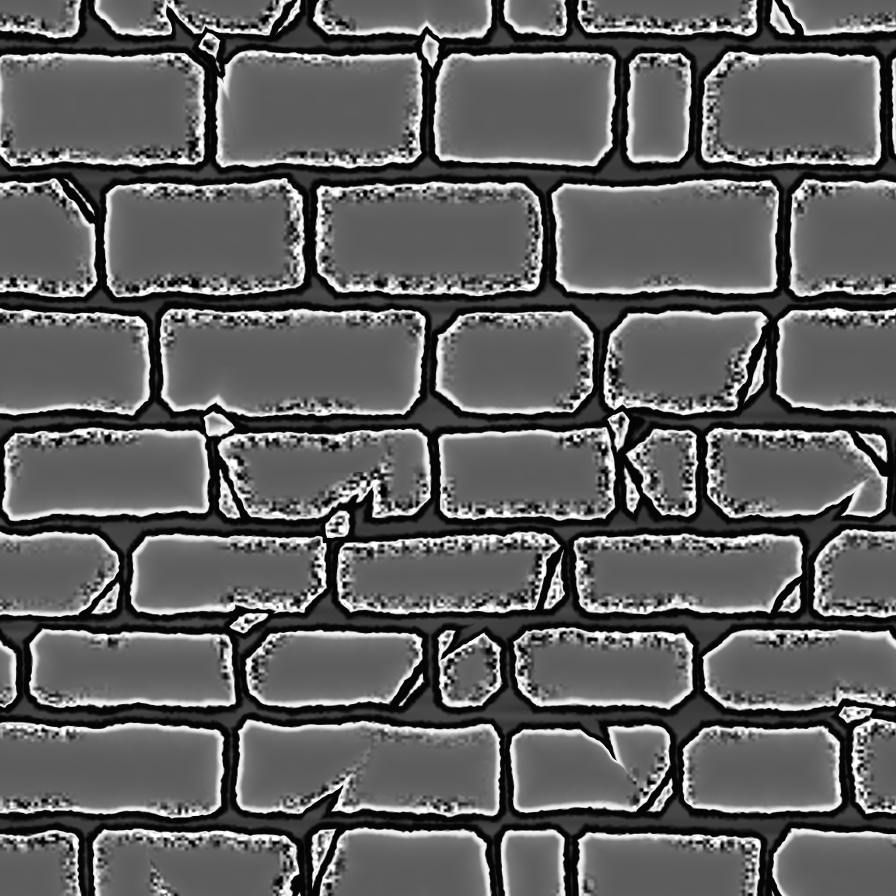
Reproduce this texture map procedurally as a three.js fragment shader.

```glsl
// Tiling grey map of a worn brick wall: eight courses of four or five bricks.
// Each brick is a distance field with cut corners, cracks and notches; the
// joined field is shaded as a white rim, a black outline and grey mortar.
#define ROWS 8
#define JOINT vec2(0.0058, 0.0088)  // least half gap between bricks
#define ROUNDING 0.010
#define CRACK_SHARE 0.24
#define NOTCH_SHARE 0.20
#define CHIP_SHARE 0.20
#define RIM 0.0085                  // depth of the white rim
#define OUTLINE 0.0105              // reach of the black outline
#define FACE_GREY 0.355
#define MORTAR_GREY 0.25
#define SPECKLE 1.5

varying vec2 vUv;

const float TAU = 6.28318;

float hash(vec2 p) {
  return fract(sin(dot(p, vec2(127.1, 311.7))) * 43758.55);
}

// Value noise that wraps after freq cells
float noise(vec2 p, vec2 freq) {
  vec2 x = p * freq, i = floor(x), f = fract(x);
  f = f * f * (3.0 - 2.0 * f);
  vec2 a = mod(i, freq), b = mod(i + 1.0, freq);
  return mix(mix(hash(a), hash(vec2(b.x, a.y)), f.x),
             mix(hash(vec2(a.x, b.y)), hash(b), f.x), f.y);
}

// Height of the bed joint below a course
float bedJoint(float row) {
  return row / 8.0 + 0.0565 + 0.027 * cos(TAU * row / 8.0);
}

float bricksInRow(float row) {
  return 4.0 + (row < 5.0 ? mod(row, 2.0) : step(6.0, row));
}

float rowShift(float row) {
  vec4 k = vec4(0.0, 1.0, 2.0, 3.0);
  return dot(vec4(0.256, 0.026, 0.138, 0.239), vec4(equal(k, vec4(row))))
       + dot(vec4(0.171, 0.111, 0.235, 0.097), vec4(equal(k, vec4(row - 4.0))));
}

// Position of an upright joint, with uneven spacing along the course
float headJoint(float row, float col, float n) {
  float sway = abs(mod(row, 3.0) - 2.0) < 0.5 ? -0.015 : 0.06;
  float a = TAU * col / n;
  return col / n + rowShift(row) + sway * sin(a) - 0.022 * (n - 4.0) * sin(2.0 * a);
}

float brick(vec2 q, vec2 b, vec2 id, float wobble) {
  q.y += q.x * 0.05 * (hash(id + 3.1) - 0.5);
  vec2 a = abs(q) - b, r = a + ROUNDING;
  float d = length(max(r, 0.0)) + min(max(r.x, r.y), 0.0) - ROUNDING;

  // Corners cut to different depths
  float cut = hash(id * 1.7 + sign(q) * 0.37 + 9.0);
  d = max(d, dot(a, vec2(0.7071)) + 0.004 + 0.018 * cut * cut);

  // Crack that splits a shard from one corner
  if (hash(id + 17.3) < CRACK_SHARE) {
    vec2 s = sign(vec2(hash(id + 5.5), hash(id + 6.7)) - 0.5);
    vec2 dir = normalize(s * vec2(1.0, 0.3 + 0.7 * hash(id + 8.2)));
    float line = dot(q - s * b, dir) + 0.027 + wobble;
    d = max(d, 0.0045 - abs(line));
  }

  // Slanted notch in the top or bottom edge
  if (hash(id + 29.9) < NOTCH_SHARE) {
    float s = sign(hash(id + 2.4) - 0.5);
    float depth = b.y - s * q.y;
    float u = q.x - b.x * (hash(id + 4.8) - 0.5) - depth * (hash(id + 1.9) - 0.5) * 2.0;
    d = max(d, 0.4 * (0.033 - depth) - 0.9 * abs(u + wobble));
  }
  return d;
}

// Nearest edge among all bricks and the loose chips at their joints
float wall(vec2 p, float wobble) {
  float bricks = 0.05, chips = 0.05;
  for (int i = 0; i < ROWS; i++) {
    float row = float(i), n = bricksInRow(row);
    for (int j = 0; j < 5; j++) {
      float col = float(j);
      if (col >= n) break;
      vec2 id = vec2(row, col);
      vec2 lo = vec2(headJoint(row, col, n), bedJoint(row));
      vec2 hi = vec2(headJoint(row, col + 1.0, n), bedJoint(row + 1.0));
      vec2 q = fract(p - 0.5 * (lo + hi) + 0.5) - 0.5;
      vec2 cell = 0.5 * (hi - lo);
      if (any(greaterThan(abs(q), cell + 0.06))) continue;
      vec2 b = cell - JOINT - 0.004 * vec2(hash(id + 0.6), hash(id + 0.9));
      bricks = min(bricks, brick(q, b, id, wobble));
      if (hash(id + 41.7) < CHIP_SHARE) {
        float t = TAU * hash(id + 7.7);
        vec2 c = mat2(cos(t), sin(t), -sin(t), cos(t)) * (q + vec2(cell.x, -cell.y));
        chips = min(chips, dot(abs(c), vec2(0.6, 0.8)) + 0.25 * c.x - 0.009 + wobble);
      }
    }
  }
  return min(max(bricks, 0.007 - chips), chips);
}

void main() {
  // Uneven outlines, from broad bends to fine teeth
  vec2 bend = vec2(noise(vUv, vec2(19.0)), noise(vUv + 0.37, vec2(23.0))) - 0.5;
  float chipped = noise(vUv, vec2(64.0)) - 0.5;
  float grain = noise(vUv, vec2(240.0));
  float worn = smoothstep(0.35, 0.7, noise(vUv + 0.11, vec2(13.0)));
  float d = wall(vUv + 0.008 * bend, 0.006 * chipped) + 0.0035 * chipped;
  d += 0.0022 * (grain - 0.5);

  // Brick face: soft glow, bright ragged rim and worn speckles
  float depth = max(-d, 0.0);
  float ragged = depth + (grain - 0.5) * 0.004 * (0.4 + worn);
  float face = FACE_GREY + 0.2 * exp(-depth / 0.013);
  face += 0.42 * (1.0 - smoothstep(0.0025, RIM, ragged));
  float zone = worn * smoothstep(0.024, 0.006, depth) * smoothstep(0.001, 0.005, depth);
  face += SPECKLE * zone * (noise(vUv + 0.53, vec2(256.0)) - 0.55);

  // Mortar: black beside the bricks, streaked grey between them
  float streak = 0.1 * (noise(vUv, vec2(10.0, 110.0)) - 0.5);
  float mortar = mix(0.02, MORTAR_GREY + streak, smoothstep(0.005, OUTLINE, d));

  float grey = mix(face, mortar, smoothstep(-0.0012, 0.0012, d));
  gl_FragColor = vec4(vec3(clamp(grey, 0.0, 1.0)), 1.0);
}
```
